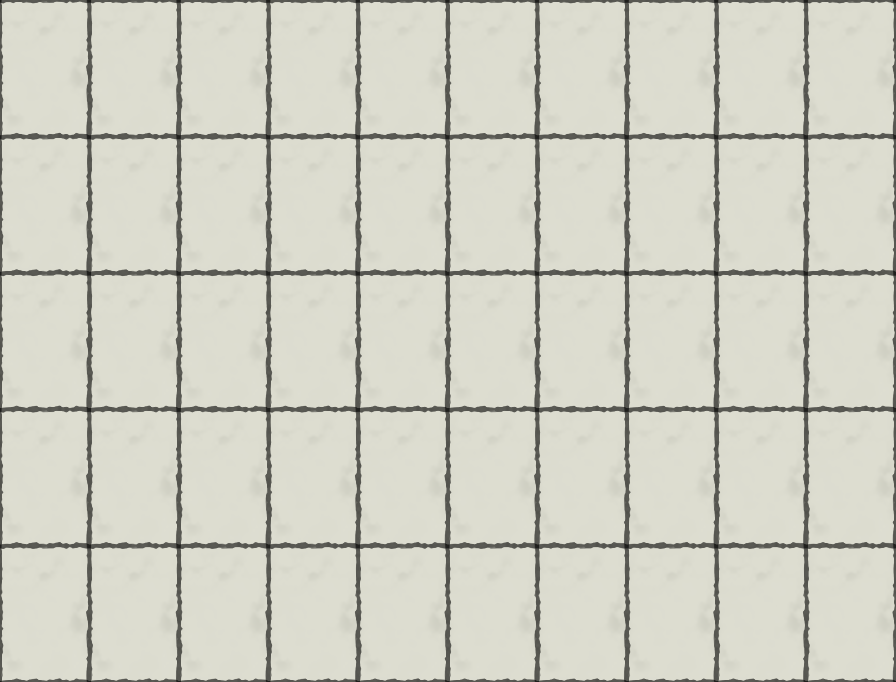
Give the GLSL for this pattern, as a WebGL 1 fragment shader.

```glsl
precision highp float;
// Pale plaster tiles in a grid of thin, rough-edged dark joints.
// Each cell repeats the same faint smudges, made from wrapping value noise;
// the joints are line distances roughened by noise and multiplied as ink.

uniform vec2 u_resolution;

const vec2 REPEATS = vec2(10.0, 5.0);
const vec3 PLASTER = vec3(0.866, 0.866, 0.816);
const vec3 INK = vec3(0.395, 0.395, 0.392);     // light passed by one joint
const float HALF_WIDTH = 0.0245;                // in cell widths
const float ROUGHNESS = 0.026;
const float WANDER = 0.007;
const float INK_GRAIN = 0.14;
const float MOTTLE = 0.012;
const float SMUDGE = 0.050;
const vec2 EDGE_LATTICE = vec2(27.0, 41.0);     // noise points per cell
const vec2 MOTTLE_LATTICE = vec2(6.0, 9.0);

float hash(vec2 p) {
  vec3 q = fract(vec3(p.xyx) * 0.1031);
  q += dot(q, q.yzx + 33.33);
  return fract((q.x + q.y) * q.z);
}

// Value noise over one cell, wrapping after a whole lattice.
float noise(vec2 cell, vec2 lattice, float seed) {
  vec2 p = cell * lattice;
  vec2 i = floor(p);
  vec2 f = p - i;
  f = f * f * (3.0 - 2.0 * f);
  vec2 a = mod(i, lattice) + seed;
  vec2 b = mod(i + 1.0, lattice) + seed;
  return mix(mix(hash(a), hash(vec2(b.x, a.y)), f.x),
             mix(hash(vec2(a.x, b.y)), hash(b), f.x), f.y);
}

float cloud(vec2 cell) {
  float sum = 0.0;
  float weight = 0.5;
  vec2 lattice = MOTTLE_LATTICE;
  for (int octave = 0; octave < 3; octave++) {
    sum += weight * noise(cell, lattice, 17.0 + lattice.x);
    lattice *= 2.0;
    weight *= 0.5;
  }
  return sum / 0.875;
}

// Soft spot that wraps around the cell.
float spot(vec2 cell, vec2 center, vec2 radius) {
  vec2 d = (fract(cell - center + 0.5) - 0.5) / radius;
  return exp(-dot(d, d));
}

vec3 plaster(vec2 cell) {
  float n = cloud(cell);
  float patches = spot(cell, vec2(0.38, 0.82), vec2(0.30, 0.09))
                + spot(cell, vec2(0.89, 0.46), vec2(0.11, 0.18))
                + 0.8 * spot(cell, vec2(0.14, 0.18), vec2(0.12, 0.10));
  float stain = smoothstep(0.42, 0.72, n) * patches;
  return PLASTER - MOTTLE * (n - 0.4) - SMUDGE * stain * vec3(1.0, 0.98, 0.96);
}

// Ink cover of a joint at a given distance from its centre line.
float joint(float dist, float rough, float pixel) {
  float d = abs(dist) + ROUGHNESS * (rough - 0.5) - HALF_WIDTH;
  return 1.0 - smoothstep(-0.65 * pixel, 0.65 * pixel, d);
}

void main() {
  vec2 grid = gl_FragCoord.xy / u_resolution * REPEATS;
  vec2 cell = fract(grid);
  vec2 cellSize = u_resolution / REPEATS * REPEATS.x / u_resolution.x;
  float pixel = REPEATS.x / u_resolution.x;

  // Distances to the nearest upright and level joints, gently wandering.
  vec2 dist = (fract(grid + 0.5) - 0.5) * cellSize;
  dist.x += WANDER * (noise(vec2(0.0, cell.y), vec2(1.0, 14.0), 5.0) - 0.5);
  dist.y += WANDER * (noise(vec2(cell.x, 0.0), vec2(9.0, 1.0), 71.0) - 0.5);

  float upright = joint(dist.x, noise(cell, EDGE_LATTICE, 31.0), pixel);
  float level = joint(dist.y, noise(cell, EDGE_LATTICE, 83.0), pixel);

  // Joints multiply, so their crossings are darker.
  float grain = noise(cell, EDGE_LATTICE, 127.0) - 0.5;
  vec3 ink = INK * (1.0 + INK_GRAIN * grain);
  vec3 color = plaster(cell);
  color *= mix(vec3(1.0), ink, upright);
  color *= mix(vec3(1.0), ink, level);
  gl_FragColor = vec4(color, 1.0);
}
```
